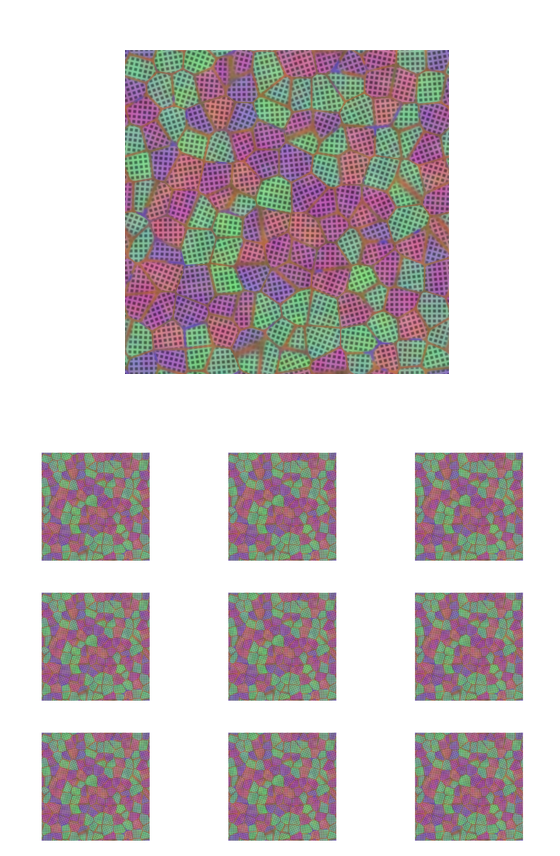
Top, the tile; bottom, the same tile 3 across and 3 down.
This pattern is drawn by a WebGL 2 fragment shader. Its source:

```glsl
#version 300 es
precision highp float;

uniform vec2 u_resolution;
out vec4 outColor;

#define PANEL_SIDE 0.771
#define PANEL_CENTER vec2(0.0165, -0.005)
#define CELLS 12.0
#define JITTER 0.8
#define LINES_PER_CELL 5.4
#define MAX_TILT 0.4
#define EDGE_SHARPNESS 14.0
#define BORDER_STRENGTH 0.85

const float TAU = 6.2831853;
const vec3 GREEN   = vec3(0.40, 0.67, 0.41);
const vec3 TEAL    = vec3(0.42, 0.59, 0.51);
const vec3 VIOLET  = vec3(0.46, 0.36, 0.61);
const vec3 MAGENTA = vec3(0.60, 0.29, 0.53);
const vec3 ROSE    = vec3(0.66, 0.39, 0.41);
const vec3 ORANGE  = vec3(0.72, 0.42, 0.27);
const vec3 BROWN   = vec3(0.46, 0.38, 0.27);
const vec3 BLUE    = vec3(0.38, 0.28, 0.70);

float hash(vec2 cell, float seed) {
    return fract(sin(dot(cell, vec2(127.1, 311.7)) + seed * 74.7) * 43758.5453);
}

// Value noise that wraps after the given number of lattice steps
float wrapNoise(vec2 uv, float period, float seed) {
    vec2 p = uv * period;
    vec2 i = floor(p);
    vec2 f = smoothstep(0.0, 1.0, p - i);
    vec2 a = mod(i, period);
    vec2 b = mod(i + 1.0, period);
    return mix(mix(hash(a, seed), hash(vec2(b.x, a.y), seed), f.x),
               mix(hash(vec2(a.x, b.y), seed), hash(b, seed), f.x), f.y);
}

vec3 cellColor(vec2 id) {
    float family = hash(id, 3.0);
    float shade = hash(id, 4.0);
    vec3 cool = mix(GREEN, TEAL, shade);
    vec3 warm = mix(VIOLET, MAGENTA, smoothstep(0.0, 0.5, shade));
    warm = mix(warm, ROSE, smoothstep(0.55, 1.0, shade));
    return mix(warm, cool, step(family, 0.41));
}

// Soft mesh of pale lines, turned separately in every cell
float mesh(vec2 offset, vec2 id) {
    float angle = (hash(id, 5.0) * 2.0 - 1.0) * MAX_TILT;
    float c = cos(angle), s = sin(angle);
    vec2 q = mat2(c, s, -s, c) * offset * LINES_PER_CELL;
    vec2 lines = pow(0.5 + 0.5 * cos(TAU * q), vec2(1.5));
    return 1.0 - (1.0 - lines.x) * (1.0 - lines.y);
}

vec3 mosaic(vec2 uv) {
    vec2 p = uv * CELLS;
    vec2 base = floor(p);
    vec3 color = vec3(0.0);
    float total = 0.0, strongest = 0.0;

    // Blend the nearby cells, the nearest one dominating
    for (int y = -1; y <= 1; y++) {
        for (int x = -1; x <= 1; x++) {
            vec2 cell = base + vec2(x, y);
            vec2 id = mod(cell, CELLS);
            vec2 jitter = vec2(hash(id, 1.0), hash(id, 2.0)) - 0.5;
            vec2 offset = p - cell - 0.5 - JITTER * jitter;
            float weight = exp(-EDGE_SHARPNESS * dot(offset, offset));
            vec3 tint = cellColor(id);
            vec3 woven = mix(tint * 0.62, tint * 1.08 + 0.09, mesh(offset, id));
            color += weight * woven;
            total += weight;
            strongest = max(strongest, weight);
        }
    }
    color /= total;

    // Warm seams with dark stretches and a few blue junctions
    float seam = smoothstep(0.03, 0.5, 1.0 - strongest / total);
    vec3 seamColor = mix(BROWN, ORANGE, wrapNoise(uv, 24.0, 6.0));
    seamColor = mix(seamColor, BLUE, smoothstep(0.72, 0.95, wrapNoise(uv, 20.0, 7.0)));
    color = mix(color, seamColor, seam * BORDER_STRENGTH);

    // Gentle drift of colour inside the cells
    vec3 drift = vec3(wrapNoise(uv, 30.0, 8.0), wrapNoise(uv, 30.0, 9.0),
                      wrapNoise(uv, 30.0, 10.0));
    return color + (drift - 0.5) * 0.12;
}

void main() {
    vec2 p = (gl_FragCoord.xy - 0.5 * u_resolution) / u_resolution.y - PANEL_CENTER;
    vec2 uv = p / PANEL_SIDE + 0.5;

    // Square panel on a white ground
    vec2 reach = abs(p) - 0.5 * PANEL_SIDE;
    float pixel = 1.0 / u_resolution.y;
    float panel = 1.0 - smoothstep(-0.5 * pixel, 0.5 * pixel, max(reach.x, reach.y));
    outColor = vec4(mix(vec3(1.0), mosaic(uv), panel), 1.0);
}
```
